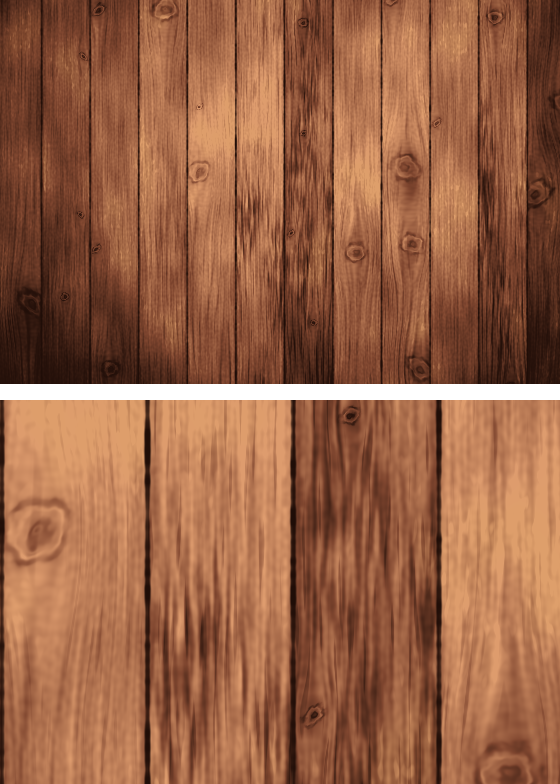
Top: the whole. Bottom: its middle third, enlarged.
This texture is drawn by a Shadertoy shader. Its source:

```glsl
// Weathered red-brown wooden planks, upright, with grain, knots, stains and dark seams.

#define PLANKS 11.53      // planks across the canvas
#define PLANK_SHIFT 0.144 // part of the first plank cut off at the left
#define SEAM_WIDTH 0.0013 // half width of a seam, in canvas heights
#define KNOT_ROW 0.31     // height of one knot cell
#define KNOT_CHANCE 0.5   // share of cells holding a knot
#define GRAIN 0.17        // contrast of the fine fibres
#define FIGURE 0.27       // contrast of the wavy growth lines
#define STAIN 0.44        // depth of the black weathering
#define CLOUDS 0.26       // contrast of the broad fading
#define VIGNETTE 1.75     // darkening toward the corners

const vec3 DARK_WOOD = vec3(0.12, 0.050, 0.028);
const vec3 MID_WOOD = vec3(0.50, 0.275, 0.185);
const vec3 LIGHT_WOOD = vec3(0.87, 0.61, 0.43);

// Tone offset and amount of weathering of each plank, left to right
const float PLANK_TONE[12] = float[](.0, -.05, -.02, .03, .07, .03, -.17, .02, .07, .04, .04, -.16);
const float PLANK_WEAR[12] = float[](.1, .2, .15, .3, .15, .9, 1., .3, .2, .15, .8, .25);

vec2 hash2(vec2 p) {
    vec3 q = fract(vec3(p.xyx) * vec3(0.1031, 0.1030, 0.0973));
    q += dot(q, q.yzx + 33.33);
    return fract((q.xx + q.yz) * q.zy);
}

float cornerSlope(vec2 cell, vec2 offset) {
    float angle = 6.2832 * hash2(cell).x;
    return dot(vec2(cos(angle), sin(angle)), offset);
}

// Gradient noise, about -0.7 to 0.7
float noise(vec2 p) {
    vec2 i = floor(p), f = p - i;
    vec2 w = f * f * f * (f * (f * 6.0 - 15.0) + 10.0);
    vec2 e = vec2(0.0, 1.0);
    return mix(mix(cornerSlope(i, f), cornerSlope(i + e.yx, f - e.yx), w.x),
               mix(cornerSlope(i + e.xy, f - e.xy), cornerSlope(i + e.yy, f - e.yy), w.x), w.y);
}

float fbm(vec2 p) {
    return noise(p) + 0.5 * noise(p * 2.03 + 17.0) + 0.25 * noise(p * 4.1 + 41.0);
}

// Tone change from the knots of one plank; also bends the grain around them
float knots(vec2 local, float id, float width, inout vec2 grain) {
    float tone = 0.0;
    float phase = hash2(vec2(id, 91.0)).x;
    float row = floor(local.y / KNOT_ROW + phase);
    for (float j = -1.0; j <= 1.0; j++) {
        vec2 cell = vec2(id + 5.0, row + j + 20.0);
        vec2 place = hash2(cell), kind = hash2(cell + 57.0);
        if (place.x > KNOT_CHANCE) continue;
        float radius = mix(0.007, 0.034, kind.y * kind.y);
        vec2 center = vec2((kind.x - 0.5) * 0.75 * width,
                           (row + j + 0.2 + 0.6 * place.y - phase) * KNOT_ROW);
        vec2 rel = local - center;
        vec2 stretched = rel * vec2(1.0, 0.45) / radius;
        grain.x -= 0.8 * rel.x * exp(-dot(stretched, stretched) / 4.0);

        // Lopsided rings with a broken rim
        rel.y += (kind.x - 0.5) * rel.x;
        float d = length(rel * vec2(0.9, 1.0)) / radius;
        d += 0.4 * fbm(rel / radius * 0.9 + cell);
        float broken = 0.6 + 0.8 * noise(rel / radius * 1.6 + cell * 3.0);
        float inside = smoothstep(1.1, 0.8, d);
        float rim = exp(-pow((d - 1.0) / 0.17, 2.0)) * broken;
        float core = smoothstep(0.6, 0.3, d) * mix(0.45, 0.2, kind.y);
        tone += inside * (0.09 * sin(d * 19.0) * broken + 0.07) - 0.34 * rim - core;
        tone -= 0.11 * exp(-0.35 * d * d);
    }
    return tone;
}

void mainImage(out vec4 fragColor, in vec2 fragCoord) {
    vec2 uv = fragCoord / iResolution.xy;
    float aspect = iResolution.x / iResolution.y;
    float pixel = 1.0 / iResolution.y;

    // Plank layout, in canvas heights
    float across = uv.x * PLANKS + PLANK_SHIFT;
    float id = floor(across), width = aspect / PLANKS;
    int plank = clamp(int(id), 0, 11);
    vec2 local = vec2((fract(across) - 0.5) * width, uv.y);
    vec2 grain = local + vec2(id * 3.71 + 2.0, id * 5.3);
    float wear = PLANK_WEAR[plank];

    // Overall light, plank tone and cloudy fading
    vec2 fromCenter = (uv - vec2(0.54, 0.62)) * vec2(1.0, 0.85);
    float tone = 0.89 - VIGNETTE * dot(fromCenter, fromCenter) + PLANK_TONE[plank];
    float cloud = fbm(grain * vec2(8.0, 4.0));
    tone += CLOUDS * cloud + knots(local, id, width, grain);

    // Wavy growth lines, stronger toward the bottom
    float wave = grain.x * 66.0 + 2.6 * noise(grain * vec2(11.0, 1.9)) + 0.2 * noise(grain * vec2(60.0, 12.0));
    float line = pow(0.5 + 0.5 * sin(6.2832 * wave), 5.0);
    float figured = hash2(vec2(id, 7.0)).y * smoothstep(0.95, 0.25, uv.y);
    tone -= FIGURE * line * (0.08 + figured) * smoothstep(-0.4, 0.4, noise(grain * vec2(14.0, 4.0)));

    // Long thin fibres, sparse dark pores and pale scuffs
    float fibre = noise(grain * vec2(210.0, 5.0)) + 0.6 * noise(grain * vec2(110.0, 3.0) + 9.0);
    float pores = smoothstep(0.2, 0.42, noise(grain * vec2(230.0, 13.0) + 23.0));
    float scuffs = smoothstep(0.2, 0.45, noise(grain * vec2(170.0, 45.0) + 70.0));
    tone += GRAIN * (0.8 + 0.4 * wear) * fibre - 0.13 * pores * (0.5 + wear);
    tone += 0.13 * scuffs * smoothstep(-0.2, 0.5, cloud);
    tone += 0.09 * noise(grain * vec2(190.0, 120.0));

    // Black weathering in ragged streaks, mostly at mid height
    float band = exp(-pow((uv.y - 0.42) / 0.24, 2.0));
    float patches = smoothstep(-0.1, 0.6, fbm(grain * vec2(13.0, 2.6) + 31.0) + 0.5 * band - 0.12);
    float streaks = smoothstep(-0.45, 0.4, noise(grain * vec2(180.0, 20.0)) + 0.6 * noise(grain * vec2(60.0, 7.0)));
    tone -= STAIN * wear * patches * streaks;

    // Thin seams of uneven depth, with soft shadow and worn light rim
    float edge = 0.5 * width - abs(local.x);
    float nearest = floor(across + 0.5);
    float ragged = noise(vec2(nearest * 9.1, uv.y * 30.0)) + 0.7 * noise(vec2(nearest * 4.7, uv.y * 120.0));
    float halfWidth = SEAM_WIDTH * (1.0 + 0.7 * ragged);
    float seam = 1.0 - smoothstep(halfWidth - pixel * 0.5, halfWidth + pixel * 0.5 + 0.0014, edge);
    tone -= 0.17 * exp(-edge / 0.0045);
    tone += 0.08 * exp(-pow((edge - 0.007) / 0.0025, 2.0)) * smoothstep(0.0, 0.5, ragged);

    // Tone to colour with soft shadows and a yellow cast on faded spots
    tone = min(0.5 * (tone + sqrt(tone * tone + 0.02)), 1.0);
    vec3 color = mix(DARK_WOOD, MID_WOOD, min(tone * 2.0, 1.0));
    color = mix(color, LIGHT_WOOD, max(tone * 2.0 - 1.0, 0.0));
    color += vec3(0.0, 0.012, -0.012) * smoothstep(0.1, 0.6, cloud) * tone;
    color = mix(color, DARK_WOOD, clamp(0.85 + 0.3 * ragged, 0.0, 1.0) * seam);
    fragColor = vec4(color, 1.0);
}
```
